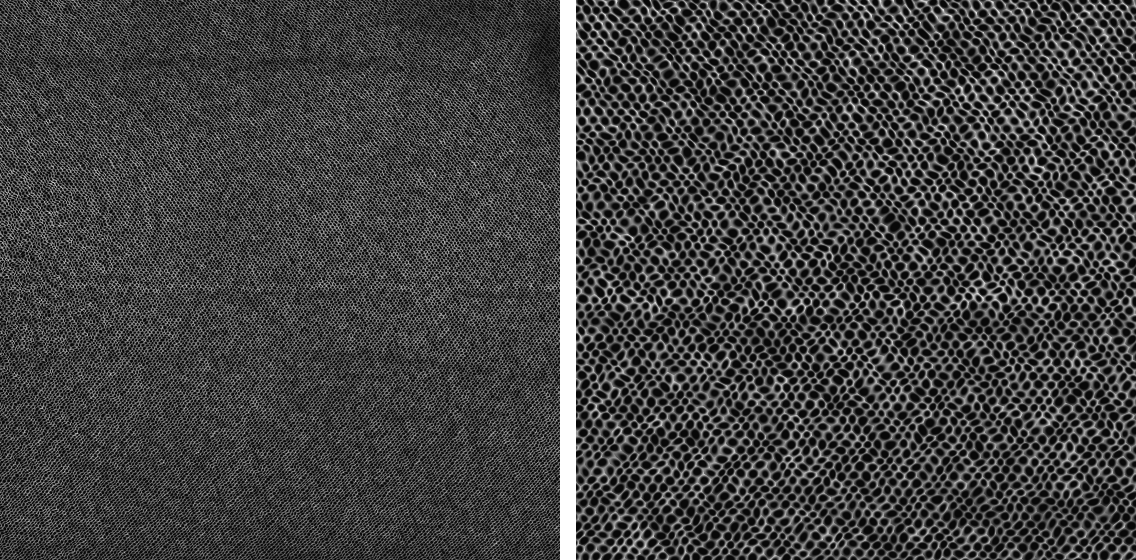
Left: the whole. Right: its middle third, enlarged.
Give the GLSL for this texture, as a WebGL 1 fragment shader.

```glsl
precision highp float;
// Fine dark tulle mesh: staggered oval holes in pale uneven thread, bowed, creased and crumpled at the left.

uniform vec2 u_resolution;

const vec2 REPEATS = vec2(150.0, 106.0);    // hole columns, pairs of staggered rows
const float HOLE_ASPECT = 1.42;             // cell height over width
const float HOLE_RADIUS = 0.36;             // in cell widths
const float HOLE_SOFTNESS = 0.15;
const float RADIUS_VARIATION = 0.10;
const float BOW = 0.30;                     // sideways bend of the columns
const float ROW_SAG = 0.04;                 // downward slope of the rows
const float LEG_CONTRAST = 0.45;            // one leg of each hole catches more light
const float WOBBLE = 0.0007;                // slack of the threads
const float CRUMPLE_SHIFT = 0.005;
const float CRUMPLE_RELIEF = 0.6;
const float THREAD_VARIATION = 0.45;
const vec2 LIGHT = vec2(0.25, 0.35);
const vec3 HOLE_COLOR = vec3(0.03);
const vec3 THREAD_COLOR = vec3(0.59);
const float SPECK_COUNT = 9.0;
const float SPECK_RADIUS = 0.0035;

float hash(vec2 p) {
  p = fract(p * vec2(0.1031, 0.1137));
  p += dot(p, p.yx + 33.33);
  return fract((p.x + p.y) * p.x * 17.0);
}

vec2 hash2(vec2 p) {
  return vec2(hash(p), hash(p + 57.3));
}

// Distance to the nearest scattered point
float cellular(vec2 p) {
  vec2 cell = floor(p);
  float nearest = 2.0;
  for (int y = -1; y <= 1; y++) {
    for (int x = -1; x <= 1; x++) {
      vec2 c = cell + vec2(float(x), float(y));
      nearest = min(nearest, length(c + hash2(c) - p));
    }
  }
  return nearest;
}

float band(float d, float width) {
  return exp(-d * d / (width * width));
}

// Wrinkles fade from the left edge and gather around the middle fold
float crumpleAmount(vec2 uv) {
  float left = 1.0 - smoothstep(0.0, 0.6, uv.x);
  return left * left * (0.35 + 0.65 * band(uv.y - 0.49, 0.2)) + 0.08;
}

// Small layered sines that loosen the grid
vec2 slack(vec2 p) {
  vec2 a = sin(p.yx * vec2(287.0, 331.0) + 3.0 * sin(p * vec2(97.0, 71.0)));
  vec2 b = sin(p * vec2(203.0, 239.0) + 2.0 * sin(p.yx * vec2(151.0, 123.0)));
  return WOBBLE * (a + b);
}

// Thread brightness of the mesh at one point; zero inside a hole
float mesh(vec2 p) {
  float lean = clamp((p.y - 0.47) * 3.5, -1.0, 1.0);
  p += slack(p);
  p.x += BOW * (p.y - 0.5) * (p.y - 0.5);
  p.y += ROW_SAG * p.x * p.y;
  vec2 q = p * REPEATS;
  vec2 even = fract(q) - 0.5;
  vec2 odd = fract(q + 0.5) - 0.5;
  vec2 stretch = vec2(1.0, HOLE_ASPECT);
  bool useEven = length(even * stretch) < length(odd * stretch);
  vec2 offset = useEven ? even : odd;
  vec2 id = floor((q - offset) * 2.0 + 0.5);
  float radius = HOLE_RADIUS + RADIUS_VARIATION * (hash(id + 23.0) - 0.5);
  float thread = smoothstep(radius - HOLE_SOFTNESS, radius + HOLE_SOFTNESS,
                            length(offset * stretch));
  float leg = clamp(offset.x * offset.y * 18.0, -1.0, 1.0);
  float lit = 0.95 + dot(offset, LIGHT) + LEG_CONTRAST * lean * leg;
  return thread * lit * (1.0 + THREAD_VARIATION * (hash(id) - 0.5));
}

// Broad light, folds and stains
float shading(vec2 uv) {
  float s = 0.88 + 0.20 * band(uv.y - 0.60, 0.34);
  s += 0.04 * sin(uv.x * 9.0 + 2.0 * sin(uv.y * 5.0)) * sin(uv.y * 11.0 + uv.x * 3.0);
  s += 0.02 * sin(uv.x * 23.0 - uv.y * 8.0);
  float droop = smoothstep(0.65, 1.0, uv.x);
  float wave = 0.002 * sin(uv.x * 31.0) + 0.0015 * sin(uv.x * 73.0);
  float topFold = uv.y - 0.897 + 0.05 * droop + wave;
  float midFold = uv.y - 0.487 + wave;
  float lowFold = uv.y - 0.362 + 0.04 * droop + wave;
  s += 0.08 * band(topFold - 0.008, 0.005) * (1.0 - droop);
  s -= 0.17 * band(topFold + 0.008, 0.016) * (1.0 - 0.8 * droop);
  s += 0.16 * band(midFold, 0.004) - 0.11 * band(midFold + 0.013, 0.008);
  s -= 0.11 * band(lowFold, 0.010);
  s -= 0.06 * band(uv.x - 0.935, 0.006) * (1.0 - smoothstep(0.2, 0.45, uv.y));
  s -= 0.55 * band(length((uv - vec2(0.98, 0.91)) * vec2(1.6, 0.7)), 0.07);
  s -= 0.25 * band(length((uv - vec2(0.82, 0.98)) * vec2(0.4, 1.0)), 0.05);
  return s * (0.85 + 0.15 * smoothstep(0.0, 0.06, uv.y));
}

// Small dark knots, mostly toward the right
float specks(vec2 uv) {
  float keep = 1.0;
  for (float i = 0.0; i < SPECK_COUNT; i++) {
    vec2 r = hash2(vec2(i * 7.0 + 3.0, 19.0));
    float radius = SPECK_RADIUS * (0.5 + 0.7 * hash(vec2(i, 91.0)));
    keep *= 1.0 - 0.8 * band(length(uv - vec2(sqrt(r.x), r.y)), radius);
  }
  return keep;
}

void main() {
  vec2 uv = gl_FragCoord.xy / u_resolution;
  float amount = crumpleAmount(uv);
  float bump = cellular(uv * 50.0) + 0.5 * cellular(uv * 105.0 + 11.0);
  float bumpLit = cellular(uv * 50.0 + 0.25) + 0.5 * cellular(uv * 105.0 + 11.5);
  vec2 shift = amount * CRUMPLE_SHIFT * (vec2(bump, bumpLit) - 0.7);

  // Average a 3 by 3 grid inside the pixel to smooth the edges
  float thread = 0.0;
  for (int j = -1; j <= 1; j++) for (int i = -1; i <= 1; i++)
    thread += mesh(uv + shift + vec2(float(i), float(j)) / (3.0 * u_resolution)) / 9.0;
  float light = shading(uv) + CRUMPLE_RELIEF * amount * (bumpLit - bump);
  thread *= max(light, 0.05) * specks(uv);
  gl_FragColor = vec4(mix(HOLE_COLOR, THREAD_COLOR, clamp(thread, 0.0, 1.5)), 1.0);
}
```
